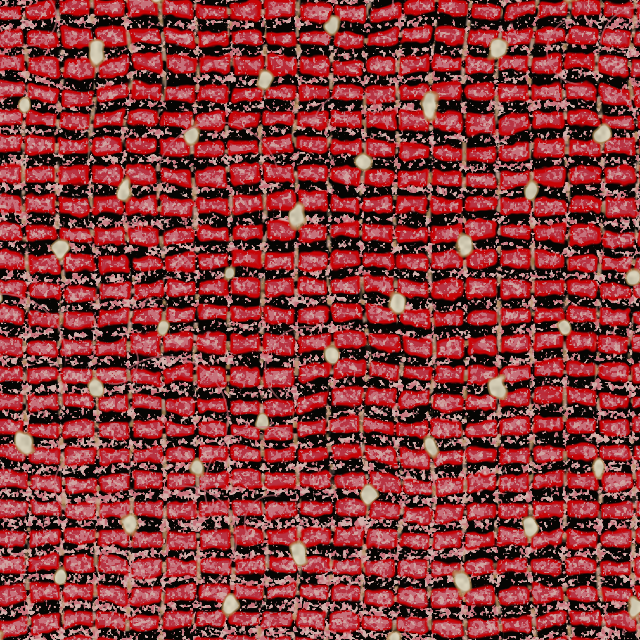
Write a Shadertoy shader that draws this texture.

```glsl
// Woven cloth: 23 rows of 19 red tufts, split by dark bands full of pale lint.
// A warped grid holds rounded-box tufts; thresholded noise makes the lint,
// and a modular lattice places cream slubs where thread lines cross the bands.

const vec2 GRID = vec2(19.0, 23.0);
const vec2 GRID_SHIFT = vec2(0.82, 0.39);

const vec3 BLACK = vec3(0.025, 0.018, 0.012);
const vec3 RED = vec3(0.78, 0.01, 0.025);
const vec3 ROSE = vec3(0.72, 0.20, 0.26);
const vec3 PINK = vec3(0.78, 0.44, 0.48);
const vec3 LINT = vec3(0.83, 0.69, 0.67);
const vec3 OCHRE = vec3(0.68, 0.52, 0.30);
const vec3 CREAM = vec3(0.87, 0.84, 0.75);

float hash(vec2 p) {
    vec3 q = fract(p.xyx * 0.1031);
    q += dot(q, q.yzx + 33.33);
    return fract((q.x + q.y) * q.z);
}

float noise(vec2 p) {
    vec2 i = floor(p), f = fract(p);
    f = f * f * (3.0 - 2.0 * f);
    vec2 e = vec2(0.0, 1.0);
    return mix(mix(hash(i), hash(i + e.yx), f.x),
               mix(hash(i + e.xy), hash(i + e.yy), f.x), f.y);
}

// Fine flecks; density 0..1 lowers the threshold.
float flecks(vec2 p, float density) {
    float n = 0.55 * noise(p * 210.0) + 0.45 * noise(p * 370.0 + 17.0);
    float limit = mix(0.86, 0.26, density);
    return smoothstep(limit - 0.06, limit + 0.08, n);
}

float roundedBox(vec2 p, vec2 halfSize, float radius) {
    vec2 d = abs(p) - halfSize + radius;
    return length(max(d, 0.0)) + min(max(d.x, d.y), 0.0) - radius;
}

// Signed distance to one tuft, in row heights.
float tuft(vec2 p, vec2 id, float ragged) {
    p.y += 0.10 * (hash(id + 3.1) - 0.5) + 0.10 * p.x * (hash(id + 8.7) - 0.5);
    vec2 halfSize = vec2(0.55, 0.26 + 0.07 * hash(id + 5.3));
    halfSize.y += 0.03 * cos(p.x * 5.0 + 6.0 * hash(id));
    return roundedBox(p, halfSize, 0.13) + ragged;
}

// Coverage of a loose hair: an arc of a large circle, open on one side.
float hair(vec2 p, float seed, float pixel) {
    vec2 centre = vec2(hash(vec2(seed, 1.7)), hash(vec2(seed, 9.2)));
    float radius = mix(0.015, 0.10, hash(vec2(seed, 4.4)));
    float turn = 6.2832 * hash(vec2(seed, 6.1));
    vec2 d = p - centre;
    float line = abs(length(d) - radius) - 0.0006;
    float open = smoothstep(0.1, 0.4, dot(d, vec2(cos(turn), sin(turn))) / radius);
    return open * (1.0 - smoothstep(0.0, pixel, line));
}

void mainImage(out vec4 fragColor, in vec2 fragCoord) {
    vec2 uv = fragCoord / iResolution.xy;
    uv.y = 1.0 - uv.y;
    float pixel = 1.0 / iResolution.y;

    // Grid with wandering threads
    vec2 g = uv * GRID - GRID_SHIFT;
    g.x += 0.30 * (noise(uv * vec2(5.0, 9.0) + 40.0) - 0.5);
    g.y += 0.42 * (noise(uv * vec2(9.0, 8.0)) - 0.5)
         + 0.16 * (noise(uv * vec2(24.0, 23.0) + 70.0) - 0.5);
    vec2 id = vec2(floor(g.x), floor(g.y + 0.5));
    vec2 local = vec2(fract(g.x) - 0.5, g.y - id.y);
    local.x *= GRID.y / GRID.x;
    float seam = abs(fract(g.x + 0.5) - 0.5);
    float band = fract(g.y) - 0.5;

    // Paler, fuzzier wear towards the lower left and the sides
    float wear = smoothstep(0.5, 1.3, uv.y + 0.5 * (1.0 - uv.x));
    wear = max(wear, 0.8 * smoothstep(0.42, 0.5, abs(uv.x - 0.5)));
    wear *= 0.4 + 0.8 * noise(uv * 9.0 + 5.0);

    // Dark band with a drifting ridge of lint
    float clump = noise(uv * 55.0 + 30.0);
    float ridge = 0.24 * (noise(uv * vec2(8.0, 23.0) + 90.0) - 0.5);
    float density = 0.06 + 0.56 * smoothstep(0.30, 0.02, abs(band - ridge))
                  * (0.35 + 0.9 * clump);
    density += 0.35 * smoothstep(0.16, 0.0, seam) + 0.18 * wear;
    vec3 lintColor = mix(PINK, LINT, smoothstep(0.25, 0.7, noise(uv * 260.0 + 8.0)));
    vec3 color = mix(BLACK, lintColor, flecks(uv, clamp(density, 0.0, 0.9)));

    // Red tufts, mottled pink in the middle
    float ragged = 0.09 * (noise(uv * 120.0) - 0.5);
    float d = tuft(local, id, ragged);
    float edge = 1.5 * pixel * GRID.y;
    float sheen = smoothstep(0.0, -0.24, d) * (0.45 + 0.75 * noise(uv * 65.0 + 12.0));
    sheen += 0.25 * wear;
    vec3 tuftColor = mix(RED, ROSE, smoothstep(0.25, 0.65, sheen));
    tuftColor = mix(tuftColor, PINK, flecks(uv + 3.0, clamp(0.12 + 0.60 * sheen, 0.0, 0.8)));
    tuftColor = mix(tuftColor, LINT, 0.8 * flecks(uv + 6.0, clamp(0.42 * sheen, 0.0, 0.6)));
    color = mix(color, tuftColor, 1.0 - smoothstep(-edge, edge, d));

    // Ochre knots along the seams
    float knot = smoothstep(0.11, 0.02, seam) * smoothstep(0.45, 0.75, noise(uv * 110.0 + 50.0));
    color = mix(color, mix(OCHRE, LINT, noise(uv * 180.0)), 0.85 * knot);

    // Cream slubs on every twelfth crossing
    vec2 slubId = vec2(floor(g.x + 0.5), floor(g.y));
    float present = step(abs(mod(7.0 * slubId.x + slubId.y, 12.0) - 3.0), 0.5);
    vec2 s = (g - slubId - vec2(0.0, 0.5)) / vec2(0.24, 0.38);
    s.x += 0.35 * s.y * (hash(slubId) - 0.5);
    float slub = length(s) / mix(0.75, 1.1, hash(slubId + 2.0)) + 0.7 * (noise(uv * 75.0) - 0.5);
    color = mix(color, OCHRE, 0.75 * present * smoothstep(1.2, 0.95, slub));
    color = mix(color, CREAM - 0.12 * noise(uv * 140.0), present * smoothstep(1.0, 0.7, slub));

    // Loose hairs
    for (int i = 0; i < 14; i++)
        color = mix(color, PINK, 0.6 * hair(uv, float(i) + 1.0, pixel));

    fragColor = vec4(color, 1.0);
}
```
